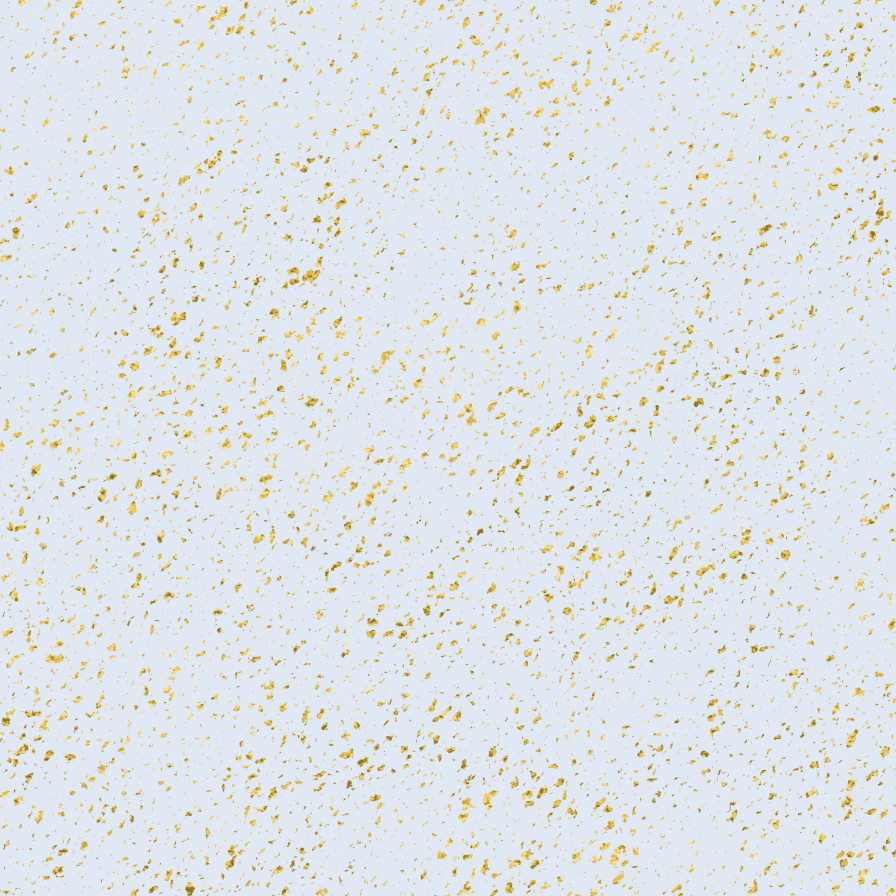
Reproduce this pattern procedurally as a WebGL 2 fragment shader.

```glsl
#version 300 es
precision highp float;
// Gold foil flakes scattered over a pale blue ground.
// Jittered, tilted cells each hold one bitten ellipse; noise roughens the rims,
// gathers the flakes into loose clusters and crumples the foil colour.

uniform vec2 u_resolution;
out vec4 fragColor;

const vec3 GROUND = vec3(0.878, 0.910, 0.957);
const vec3 GOLD_DARK = vec3(0.56, 0.45, 0.12);
const vec3 GOLD_MID = vec3(0.88, 0.74, 0.31);
const vec3 GOLD_LIGHT = vec3(1.00, 0.88, 0.53);
const float DRIFT = 0.82; // direction of the flakes, in radians

// Integer hash of a lattice cell, giving two values in 0..1
vec2 hash2(vec2 cell, float seed) {
    uvec2 v = uvec2(ivec2(cell) + ivec2(int(seed) * 131, int(seed) * 373));
    v = v * 1664525u + 1013904223u;
    v.x += v.y * 1664525u;
    v.y += v.x * 1664525u;
    v ^= v >> 16u;
    v.x += v.y * 1664525u;
    v.y += v.x * 1664525u;
    v ^= v >> 16u;
    return vec2(v & 65535u) / 65535.0;
}

// Smooth two-channel value noise
vec2 noise2(vec2 p, float seed) {
    vec2 cell = floor(p);
    vec2 f = fract(p);
    f = f * f * (3.0 - 2.0 * f);
    vec2 low = mix(hash2(cell, seed), hash2(cell + vec2(1, 0), seed), f.x);
    vec2 high = mix(hash2(cell + vec2(0, 1), seed), hash2(cell + 1.0, seed), f.x);
    return mix(low, high, f.y);
}

mat2 rotation(float angle) {
    float c = cos(angle), s = sin(angle);
    return mat2(c, s, -s, c);
}

float ellipseDistance(vec2 p, vec2 radii) {
    float k = length(p / radii);
    return k * (k - 1.0) / max(length(p / (radii * radii)), 1e-4);
}

// Ellipse with a round bite taken out of one side
float flakeDistance(vec2 p, float radius, vec2 shape) {
    vec2 radii = radius * vec2(mix(1.0, 1.7, shape.x), mix(0.85, 0.65, shape.x));
    float side = shape.y < 0.5 ? -1.0 : 1.0;
    vec2 biteCentre = radius * vec2(2.0 * fract(shape.y * 7.0) - 1.0, 0.92 * side);
    float bite = 0.55 * radius - length(p - biteCentre);
    return max(ellipseDistance(p, radii), bite);
}

// Nearest flake in a jittered grid; sizes run from smallest to largest
float flakeLayer(vec2 p, float cells, float smallest, float largest, float cluster, float seed) {
    vec2 home = floor(p * cells);
    float nearest = 1.0;
    for (int y = -1; y <= 1; y++) {
        for (int x = -1; x <= 1; x++) {
            vec2 cell = home + vec2(x, y);
            vec2 place = hash2(cell, seed);
            vec2 look = hash2(cell, seed + 1.0);
            vec2 shape = hash2(cell, seed + 2.0);
            vec2 centre = (cell + mix(vec2(0.05), vec2(0.95), place)) / cells;
            float radius = mix(smallest, largest, look.x * look.x) * cluster;
            vec2 local = rotation((look.y - 0.5) * 1.2) * (p - centre);
            nearest = min(nearest, flakeDistance(local, radius, shape));
        }
    }
    return nearest;
}

// Crumpled foil: crisp grain over faint, nearly level bands of light
vec3 foilColour(vec2 uv) {
    float grain = noise2(uv * vec2(270.0, 360.0), 31.0).x;
    float fine = noise2(uv * vec2(500.0, 580.0), 32.0).x;
    float band = noise2(uv * vec2(6.0, 22.0), 33.0).x;
    float tone = 0.45 * grain + 0.35 * fine + 0.20 * band;
    vec3 gold = mix(GOLD_DARK, GOLD_MID, smoothstep(0.22, 0.50, tone));
    return mix(gold, GOLD_LIGHT, smoothstep(0.50, 0.76, tone));
}

void main() {
    float pixel = 1.0 / min(u_resolution.x, u_resolution.y);
    vec2 uv = gl_FragCoord.xy * pixel;
    vec2 drifted = rotation(-DRIFT) * uv;

    // Loose clusters, stretched along the drift
    float crowd = 0.5 * noise2(drifted * vec2(9.0, 14.0), 11.0).x
                + 0.5 * noise2(drifted * vec2(22.0, 31.0), 12.0).x;
    float cluster = mix(0.62, 1.34, smoothstep(0.18, 0.82, crowd));

    // Ragged rims
    vec2 ragged = drifted + 0.0042 * (noise2(drifted * 170.0, 21.0) - 0.5)
                          + 0.0018 * (noise2(drifted * 400.0, 22.0) - 0.5);

    float flakes = flakeLayer(ragged, 64.0, 0.0007, 0.0043, cluster, 1.0);
    float specks = flakeLayer(ragged, 80.0, 0.0003, 0.0013, cluster, 5.0);
    float coverage = smoothstep(0.85, -0.85, min(flakes, specks) / pixel);

    fragColor = vec4(mix(GROUND, foilColour(uv), coverage), 1.0);
}
```
